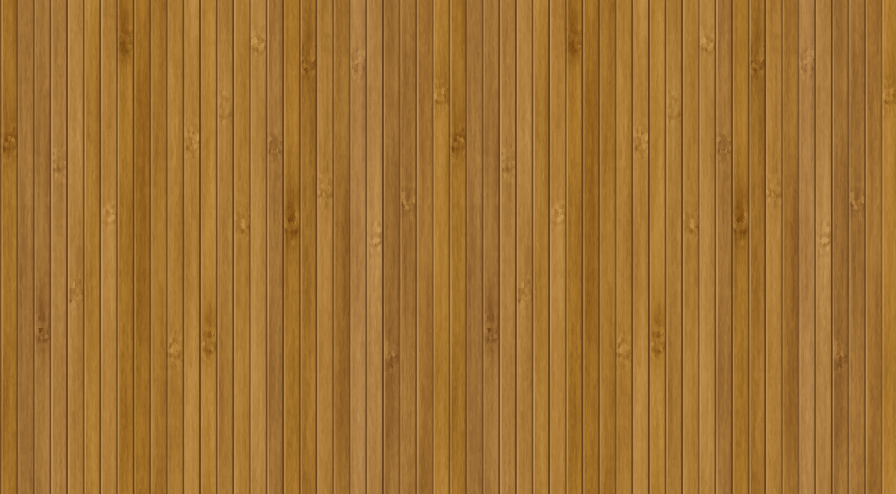
This texture is drawn by a WebGL 2 fragment shader. Its source:

```glsl
#version 300 es
precision highp float;

#define SLATS 53.9        // slats across the canvas
#define PERIOD 27.0       // slats before the wood repeats
#define GAP_WIDTH 0.05    // half width of the dark joint, in slats
#define RIM_WIDTH 0.1     // width of the pale bevel, in slats
#define NODE_SHARE 0.84   // share of slats that carry a node
#define GRAIN 0.14        // strength of the long fibres
#define FLECK 0.2         // strength of the short fibres
#define DARK_WOOD vec3(0.53, 0.345, 0.125)
#define MID_WOOD vec3(0.65, 0.46, 0.19)
#define PALE_WOOD vec3(0.745, 0.56, 0.285)
#define JOINT vec3(0.40, 0.25, 0.11)
#define RIM vec3(0.76, 0.59, 0.36)

uniform vec2 u_resolution;
out vec4 fragColor;

float hash(vec2 p) {
  vec3 q = fract(vec3(p.xyx) * 0.1031);
  q += dot(q, q.yzx + 33.33);
  return fract((q.x + q.y) * q.z);
}

// Value of the nearest jittered cell, softened by the distance to it
float cellular(vec2 p, float seed) {
  vec2 base = floor(p);
  float nearest = 9.0, value = 0.0;
  for (int j = -1; j <= 1; j++)
    for (int i = -1; i <= 1; i++) {
      vec2 cell = base + vec2(i, j);
      vec2 key = cell + vec2(seed * 7.0 + 50.0, 80.0);
      vec2 site = cell + vec2(hash(key), hash(key + 31.7));
      float d = length(p - site);
      if (d < nearest) { nearest = d; value = hash(key + 63.1); }
    }
  return (value - 0.5) * (1.0 - 0.6 * min(nearest, 1.0));
}

// Long fibres: layered sines, slowly bent along the slat
float fibres(vec2 p, float seed) {
  float sum = 0.0, freq = 4.0, amp = 0.5;
  for (int i = 0; i < 4; i++) {
    float bend = sin(p.y * (0.17 + 0.11 * float(i)) + seed * 2.7 + float(i));
    sum += amp * sin(p.x * freq + seed * 5.1 + 1.4 * bend);
    freq *= 1.8;
    amp *= 0.72;
  }
  return sum;
}

// Three-stop ramp from dark through middle to pale wood
vec3 woodRamp(float t) {
  vec3 low = mix(DARK_WOOD, MID_WOOD, clamp(t * 2.0, -0.6, 1.0));
  return mix(low, PALE_WOOD, clamp(t * 2.0 - 1.0, 0.0, 1.3));
}

void main() {
  // Slat units: one unit is the slat pitch on both axes
  vec2 p = gl_FragCoord.xy / u_resolution.x * SLATS;
  float px = SLATS / u_resolution.x;
  float height = SLATS * u_resolution.y / u_resolution.x;
  p.x -= 0.03;
  float slat = mod(floor(p.x), PERIOD);
  vec2 local = vec2(fract(p.x), p.y);

  // Tone of each slat, drifting along its length
  float seed = slat + 1.0;
  float tone = mix(0.27, 0.73, hash(vec2(seed, 3.0)));
  tone += 0.07 * sin(local.y * 0.21 + seed * 4.3);
  tone += 0.04 * sin(local.y * 0.53 + seed * 1.9);
  tone += GRAIN * fibres(local, seed);
  tone += FLECK * cellular(local * vec2(7.0, 0.8), seed);
  tone += FLECK * cellular(local * vec2(11.0, 2.6), seed + 40.0);

  // Node: mottled knuckle, curved scar and a stain trailing upward
  float spread = fract(seed * 0.618 + 0.3 * hash(vec2(seed, 11.0)));
  float nodeY = height * mix(0.28, 0.95, spread);
  float hasNode = step(hash(vec2(seed, 17.0)), NODE_SHARE);
  float stained = smoothstep(0.5, 0.9, hash(vec2(seed, 23.0)));
  vec2 q = vec2(local.x - 0.5, local.y - nodeY);
  float knuckle = hasNode * exp(-q.y * q.y * 1.1);
  float mottle = cellular(q * vec2(5.0, 3.2), seed + 80.0);
  float scarY = q.y + 0.5 - 0.9 * q.x * q.x;
  float scar = hasNode * exp(-scarY * scarY * 45.0);
  float reach = q.y > 0.0 ? 3.0 : 1.2;
  float stain = hasNode * stained * exp(-pow(q.y / reach, 2.0) - 5.0 * q.x * q.x);
  tone += knuckle * (0.06 + 0.9 * mottle) - 0.22 * scar - 0.5 * stain;

  // Some slats lean to a greyer, others to a warmer brown
  vec3 color = woodRamp(tone);
  float grey = hash(vec2(seed, 29.0)) - 0.35;
  color += grey * vec3(-0.015, 0.0, 0.075);

  // Rounded long sides, pale bevel and dark joint
  float edge = min(local.x, 1.0 - local.x);
  color *= mix(0.95, 1.0, smoothstep(0.0, 0.2, edge));
  float bevel = smoothstep(GAP_WIDTH - px * 0.5, GAP_WIDTH + px * 0.5, local.x)
    * (1.0 - smoothstep(-px * 0.5, px * 0.5, local.x - GAP_WIDTH - RIM_WIDTH));
  float rimWear = 0.75 + 0.2 * sin(local.y * 0.4 + seed * 3.1);
  color = mix(color, RIM, bevel * rimWear * mix(0.4, 1.0, hash(vec2(seed, 37.0))));

  // A joint belongs to the slat on its right
  float owner = mod(floor(p.x + 0.5), PERIOD);
  float joint = 1.0 - smoothstep(-px * 0.5, px * 0.5, edge - GAP_WIDTH);
  float depth = mix(0.4, 1.0, hash(vec2(owner, 41.0)));
  color = mix(color, JOINT, joint * depth);

  fragColor = vec4(clamp(color, 0.0, 1.0), 1.0);
}
```
